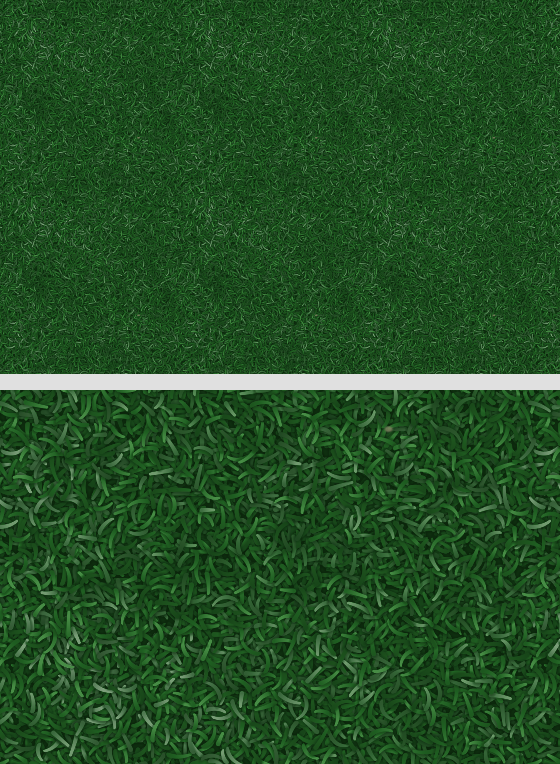
Top: the whole. Bottom: its middle third, enlarged.
A Shadertoy shader for this texture:

```glsl
// Dense short turf seen from above: layers of thin, bent blades scattered
// on wrapped grids, each layer lighter than the one below and shading it.
// Soft gradient noise adds broad patches; the lawn repeats as square tiles.

const float TILE = 0.475;        // tile side, in canvas heights
const float CELLS = 40.0;        // blade cells along a tile side
const int LAYERS = 5;
const float HALF_WIDTH = 0.16;   // blade half width, in cells
const float TAU = 6.2831853;

const vec3 SOIL = vec3(0.04, 0.14, 0.04);
const vec3 SHADE = vec3(0.08, 0.25, 0.09);
const vec3 GRASS = vec3(0.11, 0.31, 0.11);
const vec3 LEAF = vec3(0.12, 0.37, 0.13);
const vec3 BRIGHT = vec3(0.20, 0.46, 0.20);
const vec3 PALE_GLOSS = vec3(0.12, 0.04, 0.12);
const vec3 STRAW = vec3(0.50, 0.52, 0.38);

vec4 hash4(vec3 p) {
    vec4 q = fract(p.xyzx * vec4(0.1031, 0.1030, 0.0973, 0.1099));
    q += dot(q, q.wzxy + 33.33);
    return fract((q.xxyz + q.yzzw) * q.zywx);
}

// Gradient of one lattice corner, wrapped, dotted with the offset to it
float corner(vec2 cell, vec2 offset, float period) {
    float angle = TAU * hash4(vec3(mod(cell, period), 91.0 + period)).x;
    return dot(vec2(cos(angle), sin(angle)), offset);
}

// Gradient noise that repeats every "period" units
float gradientNoise(vec2 p, float period) {
    vec2 i = floor(p), f = fract(p);
    vec2 u = f * f * f * (f * (f * 6.0 - 15.0) + 10.0);
    vec2 e = vec2(0.0, 1.0);
    float low = mix(corner(i, f, period),
                    corner(i + e.yx, f - e.yx, period), u.x);
    float high = mix(corner(i + e.xy, f - e.xy, period),
                     corner(i + e.yy, f - e.yy, period), u.x);
    return mix(low, high, u.y);
}

// x: distance to a bent, tapering blade, y: position from root to tip
vec2 blade(vec2 p, float angle, float halfLength, float bend) {
    float c = cos(angle), s = sin(angle);
    vec2 q = vec2(c * p.x + s * p.y, c * p.y - s * p.x);
    q.y -= bend * q.x * q.x;
    float along = clamp(q.x, -halfLength, halfLength);
    float rise = 0.5 + 0.5 * along / halfLength;
    float width = HALF_WIDTH * mix(1.1, 0.7, rise);
    return vec2(length(q - vec2(along, 0.0)) - width, rise);
}

// Lays one layer of blades over turf (x: tone, y: paleness)
vec2 addLayer(vec2 turf, vec2 p, float level, float seed, float pixel) {
    vec2 home = floor(p);
    for (int j = -1; j <= 1; j++)
    for (int i = -1; i <= 1; i++) {
        vec2 cell = home + vec2(i, j);
        vec2 id = mod(cell, CELLS);
        vec4 place = hash4(vec3(id, seed));
        vec4 look = hash4(vec3(id, seed + 37.0));
        vec2 b = blade(p - cell - place.xy, TAU * place.z,
                       mix(0.4, 0.85, place.w), look.x - 0.5);
        float shadow = 1.0 - smoothstep(0.0, 0.28, b.x);
        float cover = 1.0 - smoothstep(-0.5 * pixel, 0.5 * pixel, b.x);
        float tone = (mix(0.18, 0.52, level) + 0.8 * look.y)
                   * mix(0.65, 1.05, b.y);
        turf.x *= 1.0 - 0.45 * shadow;
        turf = mix(turf, vec2(tone, step(0.7, look.z)), cover);
    }
    return turf;
}

// Colour ramp from the soil between blades to sunlit leaf
vec3 grassColor(float tone) {
    float t = 4.0 * clamp(tone, 0.0, 1.25);
    vec3 color = mix(SOIL, SHADE, min(t, 1.0));
    color = mix(color, GRASS, clamp(t - 1.0, 0.0, 1.0));
    color = mix(color, LEAF, clamp(t - 2.0, 0.0, 1.0));
    return mix(color, BRIGHT, max(t - 3.0, 0.0));
}

void mainImage(out vec4 fragColor, in vec2 fragCoord) {
    vec2 uv = fragCoord / iResolution.y;
    vec2 tile = uv / TILE;
    float pixel = CELLS / (TILE * iResolution.y);

    // Blades, from the lowest layer to the top
    vec2 turf = vec2(0.1, 0.0);
    for (int k = 0; k < LAYERS; k++) {
        float n = float(k);
        vec2 p = tile * CELLS + n * vec2(0.37, 0.61);
        turf = addLayer(turf, p, n / float(LAYERS - 1), 7.0 * n + 3.0, pixel);
    }

    // Broad light and dark patches
    float patches = gradientNoise(tile * 3.0, 3.0)
                  + 0.5 * gradientNoise(tile * 7.0, 7.0);
    turf.x *= 1.0 + 0.3 * patches;
    float gloss = turf.y * clamp(turf.x, 0.0, 1.2) * (1.0 + 0.8 * patches);
    vec3 color = grassColor(turf.x) + PALE_GLOSS * gloss;

    // A single dry fleck in every tile
    float fleck = length((fract(tile) - vec2(0.78, 0.33)) * vec2(0.8, 1.2));
    color = mix(color, STRAW, 0.8 * (1.0 - smoothstep(0.003, 0.009, fleck)));

    fragColor = vec4(color, 1.0);
}
```
